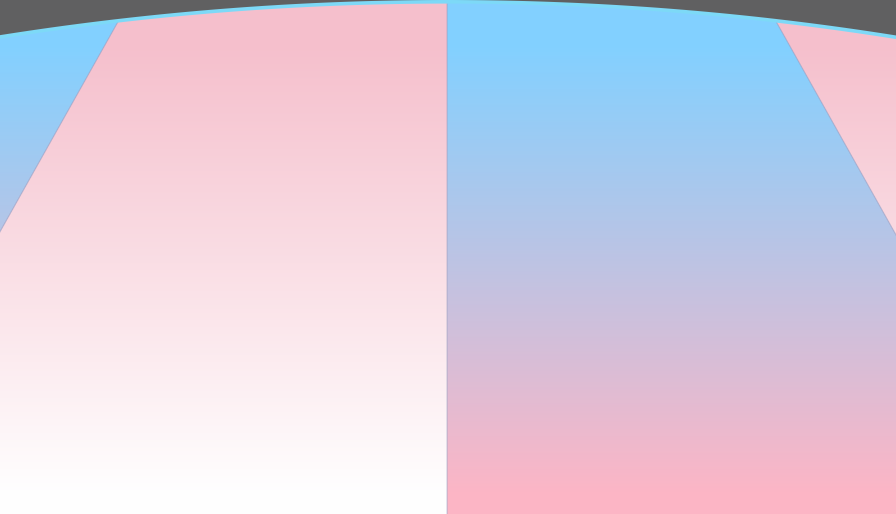
Write a WebGL 1 fragment shader that draws this background.

```glsl
precision highp float;
// Pastel pink and blue rays under a shallow arched rim, with grey beyond it.

uniform vec2 u_resolution;

// Antialiased coverage of the region where dist is negative.
float inside(float dist, float pixel) {
    return clamp(0.5 - dist / pixel, 0.0, 1.0);
}

void main() {
    // Units of canvas height, origin at the middle of the top edge.
    float pixel = 1.0 / u_resolution.y;
    vec2 p = (gl_FragCoord.xy - u_resolution * vec2(0.499, 1.0)) * pixel;

    // Vertical gradients of the two kinds of ray.
    float fade = clamp((-p.y - 0.09) / 0.87, 0.0, 1.0);
    vec3 pinkRay = mix(vec3(0.960, 0.749, 0.800), vec3(0.998, 0.996, 0.997), fade);
    vec3 blueRay = mix(vec3(0.510, 0.816, 1.0), vec3(0.988, 0.710, 0.773), fade);

    // Rays fan out from a hub above the canvas, alternating by angle.
    vec2 fromHub = vec2(p.x, 1.097 - p.y);
    float rayAngle = 0.512;
    float turn = mod(atan(fromHub.x, fromHub.y), 2.0 * rayAngle) - rayAngle;
    float toSeam = 0.5 * rayAngle - abs(abs(turn) - 0.5 * rayAngle);
    float seamDist = toSeam * sign(turn) * length(fromHub);
    vec3 color = mix(pinkRay, blueRay, inside(seamDist, pixel));

    // Thin shaded seam between neighbouring rays.
    float seam = inside(abs(seamDist) - 0.0011, pixel);
    color = mix(color, vec3(0.58, 0.60, 0.74), 0.55 * seam);

    // Cyan rim along a large circle, grey outside.
    float arcDist = length(p + vec2(0.0, 5.566)) - 5.566;
    color = mix(vec3(0.49, 0.85, 0.97), color, inside(arcDist + 0.007, pixel));
    color = mix(vec3(0.376, 0.378, 0.380), color, inside(arcDist, pixel));

    gl_FragColor = vec4(color, 1.0);
}
```
